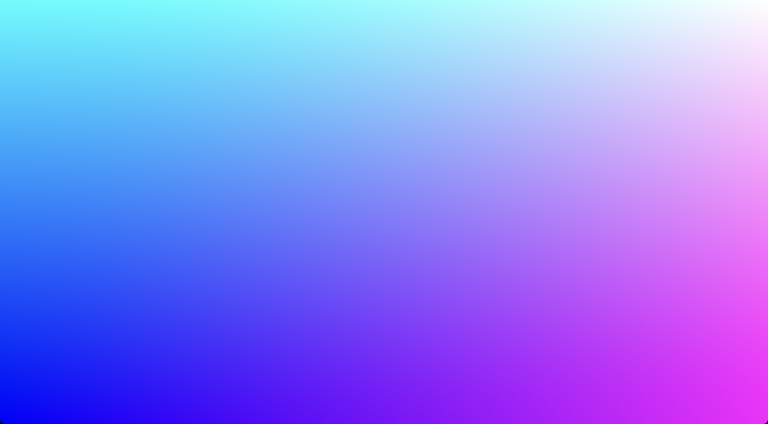
Write a Shadertoy shader that draws this background.

```glsl
// A two-axis colour ramp: red grows to the right, green grows upward, blue stays full.
// The ramp is converted from sRGB to the Display P3 gamut, which softens the corner hues.
// Tiny rounded corners at the lower edge reveal a dark backdrop.

const float BLUE_LEVEL = 1.0;
const float CORNER_RADIUS = 0.012;            // in canvas heights
const vec3 BACKDROP = vec3(0.03, 0.03, 0.04);

// Linear sRGB to linear Display P3, one column per source primary
const mat3 SRGB_TO_P3 = mat3(
    0.8225, 0.0332, 0.0171,
    0.1774, 0.9669, 0.0724,
    0.0000, 0.0000, 0.9108);

vec3 decodeGamma(vec3 c) {
    return mix(c / 12.92, pow((c + 0.055) / 1.055, vec3(2.4)), step(0.04045, c));
}

vec3 encodeGamma(vec3 c) {
    return mix(c * 12.92, 1.055 * pow(c, vec3(1.0 / 2.4)) - 0.055, step(0.0031308, c));
}

// Signed distance to a panel whose lower corners are rounded
float panelDistance(vec2 p, float aspect) {
    vec2 inset = vec2(min(p.x, aspect - p.x), p.y);
    return length(max(CORNER_RADIUS - inset, 0.0)) - CORNER_RADIUS;
}

void mainImage(out vec4 fragColor, in vec2 fragCoord) {
    vec2 uv = fragCoord / iResolution.xy;
    float aspect = iResolution.x / iResolution.y;

    // Colour ramp
    vec3 ramp = decodeGamma(vec3(uv, BLUE_LEVEL));
    vec3 color = encodeGamma(clamp(SRGB_TO_P3 * ramp, 0.0, 1.0));

    // Antialiased lower corners
    float distanceInPixels = panelDistance(uv * vec2(aspect, 1.0), aspect) * iResolution.y;
    float coverage = clamp(0.5 - distanceInPixels, 0.0, 1.0);

    fragColor = vec4(mix(BACKDROP, color, coverage), 1.0);
}
```
